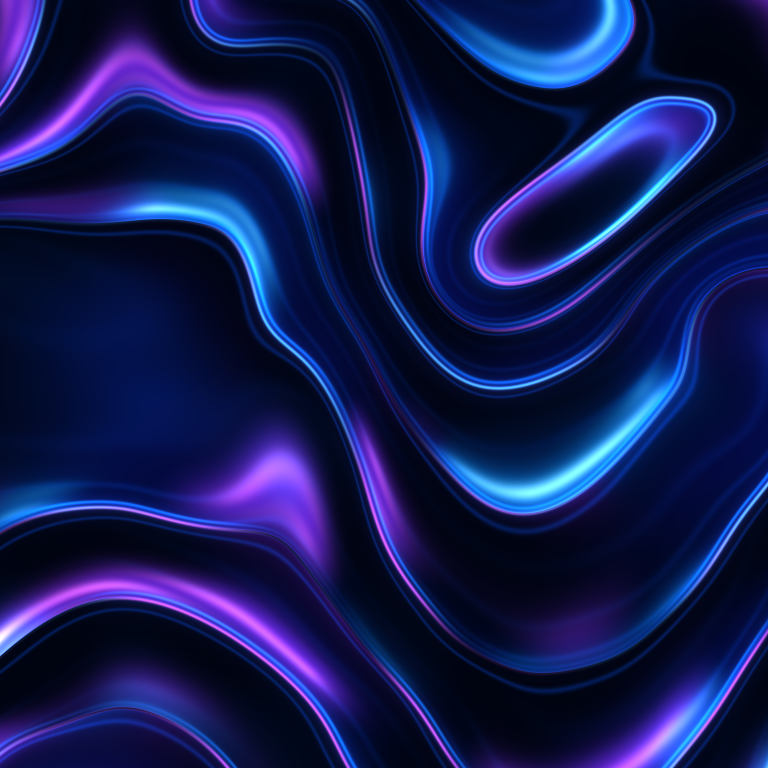
Write a WebGL 2 fragment shader that draws this background.

```glsl
#version 300 es
precision highp float;
// Dark liquid chrome: glossy folds that sweep in waves and curl toward the top.
// A warped phase field is cut into folds; each has a thin rim, a navy sheen,
// fine reflected streaks, and pools of violet and cyan light placed by noise.

uniform vec2 u_resolution;
out vec4 fragColor;

vec2 randomDirection(vec2 cell) {
    float angle = 6.2832 * fract(sin(dot(cell, vec2(127.1, 311.7))) * 43758.5);
    return vec2(cos(angle), sin(angle));
}

// Gradient noise, roughly -0.9 to 0.9
float noise(vec2 p) {
    vec2 i = floor(p), f = p - i;
    vec2 u = f * f * f * (f * (f * 6.0 - 15.0) + 10.0);
    vec2 x = vec2(1.0, 0.0);
    float low = mix(dot(randomDirection(i), f),
                    dot(randomDirection(i + x.xy), f - x.xy), u.x);
    float high = mix(dot(randomDirection(i + x.yx), f - x.yx),
                     dot(randomDirection(i + x.xx), f - x.xx), u.x);
    return 1.4 * mix(low, high, u.y);
}

// Phase of the folds: each whole number is a rim
float foldPhase(vec2 p) {
    float curl = smoothstep(0.1, 0.75, p.y);
    vec2 warp = vec2(noise(p * 2.3 + 3.1), noise(p * 2.3 + 17.4));
    vec2 q = p + (0.05 + 0.09 * curl) * warp;
    float wave = 0.25 * cos(5.6 * (q.x - 0.17));
    return 5.3 * (q.y - wave) + (0.4 + 2.0 * curl) * noise(q * 2.4 + 8.7)
         + 0.22 * noise(q * 4.6 + 31.0);
}

float bump(float x, float center, float width) {
    float t = (x - center) / width;
    return exp(-t * t);
}

void main() {
    float pixel = 1.0 / min(u_resolution.x, u_resolution.y);
    vec2 p = gl_FragCoord.xy * pixel;

    // Position within the fold and signed distance to the nearest rim
    float phase = foldPhase(p);
    vec2 e = vec2(0.002, 0.0);
    vec2 slope = vec2(foldPhase(p + e.xy), foldPhase(p + e.yx)) - phase;
    float steepness = max(length(slope) / e.x, 3.0);
    float id = floor(phase), s = phase - id;
    float rimId = floor(phase + 0.5);
    float rimDist = (phase - rimId) / steepness;
    float above = s < 0.5 ? smoothstep(0.0, 1.5 * pixel, rimDist) : 1.0;
    float below = s > 0.5 ? smoothstep(0.0, 1.5 * pixel, -rimDist) : 0.0;

    // Light along the folds, different on each one
    vec2 shift = id * vec2(7.3, 3.7);
    float cyanNoise = noise(p * 3.4 + shift + 41.0);
    float violetNoise = noise(p * 2.8 + shift + 73.0);
    float bend = noise(p * 2.1 + shift + 12.0);

    // Near-black body with soft navy
    vec3 color = vec3(0.0, 0.01, 0.055);
    color += vec3(0.012, 0.02, 0.17) * smoothstep(-0.1, 0.5, bend) * above
           * bump(s, 0.45, 0.35);
    color += vec3(0.008, 0.065, 0.32) * exp(-4.2 * s) * above
           * (0.65 + 0.7 * bend);

    // Reflected streaks, packed tighter toward the rim
    float streak = 0.5 + 0.5 * cos(6.2832 * (3.6 * sqrt(s) + 0.8 * bend));
    float fineStreak = pow(streak, 6.0);
    color += vec3(0.01, 0.13, 0.36) * fineStreak * exp(-2.6 * s) * above
           * (0.45 + 0.6 * bend);
    color += vec3(0.01, 0.09, 0.26) * bump(s, 0.9 + 0.05 * bend, 0.018);

    // Violet pools
    float violet = smoothstep(0.04, 0.52, violetNoise) * above
                 * bump(s, 0.22 + 0.15 * bend, 0.2);
    color += vec3(0.4, 0.12, 0.66) * violet;
    color += vec3(0.45, 0.22, 0.25) * pow(violet, 4.0) * streak;

    // Blue halo, cyan highlight and its pale core
    float halo = smoothstep(-0.08, 0.5, cyanNoise) * exp(-3.2 * s) * above;
    float cyan = smoothstep(0.06, 0.5, cyanNoise) * above
               * bump(s, 0.13 + 0.08 * bend, 0.13) * mix(0.55, 1.0, streak);
    color += vec3(0.01, 0.17, 0.42) * halo;
    color += vec3(0.03, 0.48, 0.6) * cyan;
    color += vec3(0.5, 0.35, 0.2) * pow(cyan, 3.0);

    // Weak reflection on the underside of a rim
    color += mix(vec3(0.01, 0.15, 0.42), vec3(0.24, 0.06, 0.45),
                 smoothstep(-0.2, 0.2, violetNoise))
           * smoothstep(0.0, 0.5, bend) * exp(-7.0 * (1.0 - s)) * below;

    // Thin rim, pink to ice blue, with a cool second line and a faint glow
    vec2 rimShift = rimId * vec2(5.1, 9.2);
    float rimLight = 0.12 + 0.88 * smoothstep(-0.2, 0.45, noise(p * 3.0 + rimShift));
    float tint = smoothstep(-0.25, 0.3, noise(p * 3.8 + rimShift + 55.0));
    vec3 rimColor = mix(vec3(0.85, 0.3, 0.8), vec3(0.3, 0.72, 1.0), tint);
    float rimWidth = max(0.0021, 0.8 * pixel);
    color += rimColor * rimLight * bump(rimDist, 0.0, rimWidth);
    color += vec3(0.04, 0.32, 0.62) * rimLight * bump(rimDist, 0.0075, rimWidth);
    color += vec3(0.07, 0.1, 0.32) * rimLight * exp(-abs(rimDist) / 0.009);

    fragColor = vec4(clamp(color, 0.0, 1.0), 1.0);
}
```
